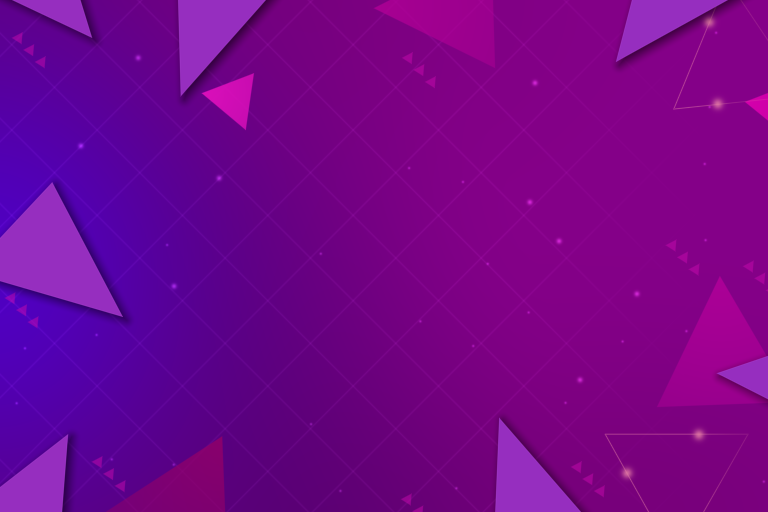
Give the GLSL for this background, as a WebGL 2 fragment shader.

```glsl
#version 300 es
precision highp float;
// Violet backdrop with a blue side glow, a faint diagonal lattice and triangles.
// Triangles share one distance function, used as flat cards with soft shadows,
// translucent pink shards, thin glowing outlines and rows of small markers.
uniform vec2 u_resolution;
out vec4 fragColor;

const vec3 DARK = vec3(0.36, 0.0, 0.46);
const vec3 MAGENTA = vec3(0.52, 0.0, 0.535);
const vec3 BLUE = vec3(0.31, 0.0, 0.76);
const vec3 CARD = vec3(0.59, 0.18, 0.75);
const vec3 PINK = vec3(0.78, 0.04, 0.68);
const vec3 GOLD = vec3(0.9, 0.5, 0.65);

// Three corners per triangle, in units of canvas height.
const vec2 CARDS[21] = vec2[21](
  vec2(-0.04, 1.03), vec2(0.18, 0.926), vec2(0.148, 1.03),
  vec2(0.347, 1.03), vec2(0.353, 0.812), vec2(0.546, 1.03),
  vec2(1.242, 1.03), vec2(1.203, 0.879), vec2(1.476, 1.03),
  vec2(0.102, 0.644), vec2(0.24, 0.381), vec2(-0.062, 0.469),
  vec2(0.133, 0.152), vec2(-0.078, -0.012), vec2(0.119, -0.03),
  vec2(0.975, 0.184), vec2(0.966, -0.03), vec2(1.161, -0.03),
  vec2(1.4, 0.271), vec2(1.53, 0.315), vec2(1.53, 0.205));
const vec2 SHARDS[15] = vec2[15](
  vec2(0.73, 0.984), vec2(0.967, 0.867), vec2(0.96, 1.1),
  vec2(0.394, 0.818), vec2(0.496, 0.857), vec2(0.48, 0.746),
  vec2(1.406, 0.461), vec2(1.283, 0.205), vec2(1.55, 0.215),
  vec2(0.434, 0.148), vec2(0.16, -0.03), vec2(0.441, -0.03),
  vec2(1.455, 0.801), vec2(1.53, 0.83), vec2(1.53, 0.74));
const vec4 SHARD_TINT[5] = vec4[5](
  vec4(0.7, 0.0, 0.59, 0.8), vec4(0.88, 0.06, 0.74, 0.95), vec4(0.7, 0.0, 0.6, 0.85),
  vec4(0.57, 0.0, 0.41, 0.85), vec4(0.85, 0.0, 0.68, 0.95));
const vec2 ROWS[8] = vec2[8](
  vec2(0.035, 0.926), vec2(0.797, 0.887), vec2(1.312, 0.521), vec2(1.463, 0.48),
  vec2(0.021, 0.418), vec2(0.191, 0.098), vec2(1.127, 0.088), vec2(0.795, 0.025));
const vec2 SPARKS[9] = vec2[9](
  vec2(1.035, 0.605), vec2(1.092, 0.529), vec2(1.045, 0.838), vec2(1.244, 0.426),
  vec2(1.133, 0.258), vec2(0.34, 0.441), vec2(0.158, 0.715), vec2(0.27, 0.887),
  vec2(0.428, 0.652));
const vec2 FLARES[4] = vec2[4](
  vec2(1.365, 0.151), vec2(1.225, 0.076), vec2(1.402, 0.797), vec2(1.385, 0.957));

float cross2(vec2 a, vec2 b) { return a.x * b.y - a.y * b.x; }

float segment(vec2 p, vec2 a, vec2 b) {
  vec2 d = b - a;
  return length(p - a - d * clamp(dot(p - a, d) / dot(d, d), 0.0, 1.0));
}

// Signed distance to a triangle of either winding; negative inside.
float triangle(vec2 p, vec2 a, vec2 b, vec2 c) {
  float edge = min(segment(p, a, b), min(segment(p, b, c), segment(p, c, a)));
  float w = sign(cross2(b - a, c - a));
  float side = min(w * cross2(b - a, p - a),
    min(w * cross2(c - b, p - b), w * cross2(a - c, p - c)));
  return side > 0.0 ? -edge : edge;
}

float fill(float d, float soft) { return 1.0 - smoothstep(-soft, soft, d); }
float glow(vec2 p, vec2 c, vec2 radius) { vec2 q = (p - c) / radius; return exp(-dot(q, q)); }
vec2 hash2(vec2 c) { return fract(sin(vec2(dot(c, vec2(127.1, 311.7)), dot(c, vec2(269.5, 183.3)))) * 437.58); }

vec3 backdrop(vec2 p) {
  vec3 col = mix(DARK, MAGENTA, smoothstep(0.3, 1.05, p.x + 0.35 * (p.y - 0.5)));
  col = mix(col, MAGENTA * 0.9, 0.7 * glow(p, vec2(0.5, 1.0), vec2(0.5, 0.3)));
  col = mix(col, BLUE, glow(p, vec2(-0.02, 0.47), vec2(0.4, 0.46)));
  return col * (1.0 - 0.1 * glow(p, vec2(1.2, 0.0), vec2(0.6, 0.3)));
}

// Two families of diagonal lines crossing six times per canvas height.
float lattice(vec2 p, float width) {
  vec2 q = p - vec2(0.773, 0.496);
  vec2 d = abs(fract(vec2(q.x + q.y, q.x - q.y) * 6.0 + 0.5) - 0.5) / 8.485;
  return fill(d.x - 0.001, width) + fill(d.y - 0.001, width);
}

// One tiny dot in some cells of a jittered grid.
float specks(vec2 p, float cells) {
  vec2 id = floor(p * cells), h = hash2(id);
  float d = length(fract(p * cells) - 0.2 - 0.6 * h) / cells;
  return step(0.6, hash2(id + 7.0).x) * exp(-d * d / 0.000006);
}

void main() {
  vec2 p = gl_FragCoord.xy / u_resolution * vec2(1.5, 1.0);
  float px = 0.8 / u_resolution.y;
  vec3 col = backdrop(p);
  col += vec3(0.055, 0.03, 0.06) * lattice(p, 0.0025) * (1.0 - smoothstep(0.95, 1.4, p.x));
  col += vec3(0.2, 0.1, 0.22) * specks(p, 7.0);
  for (int i = 0; i < 9; i++) col += vec3(0.3, 0.15, 0.3) * glow(p, SPARKS[i], vec2(0.005));

  // Marker rows: three small triangles stepping down to the right.
  for (int i = 0; i < 24; i++) {
    vec2 q = p - ROWS[i / 3] - float(i % 3) * vec2(0.0225, -0.0235);
    float d = triangle(q, vec2(-0.012, 0.0), vec2(0.009, 0.011), vec2(0.007, -0.012));
    col = mix(col, PINK, 0.5 * fill(d, px));
  }
  // Translucent shards fading away from their first corner.
  for (int i = 0; i < 5; i++) {
    vec2 a = SHARDS[3 * i];
    float d = triangle(p, a, SHARDS[3 * i + 1], SHARDS[3 * i + 2]);
    float fade = 1.0 - 1.6 * min(length(p - a), 0.28);
    col = mix(col, SHARD_TINT[i].rgb, SHARD_TINT[i].a * fade * fill(d, px));
  }
  // Thin outlines and the flares along them.
  float upper = abs(triangle(p, vec2(1.316, 0.787), vec2(1.42, 1.04), vec2(1.572, 0.814)));
  float lower = abs(triangle(p, vec2(1.182, 0.152), vec2(1.461, 0.152), vec2(1.32, -0.095)));
  float dim = 1.0 - 0.6 * smoothstep(1.34, 1.46, p.x);
  col = mix(col, GOLD, 0.55 * dim * fill(min(upper, lower) - 0.0008, px));
  for (int i = 0; i < 4; i++) col = mix(col, GOLD, 0.8 * glow(p, FLARES[i], vec2(0.01)));

  // Flat cards over a shadow cast to the lower right.
  for (int i = 0; i < 7; i++) {
    vec2 a = CARDS[3 * i], b = CARDS[3 * i + 1], c = CARDS[3 * i + 2];
    float shadow = triangle(p - vec2(0.007, -0.006), a, b, c);
    float d = triangle(p, a, b, c);
    col *= 1.0 - 0.65 * fill(shadow, 0.02);
    col = mix(col, CARD + 0.06 * fill(abs(d) - 0.001, px), fill(d, px));
  }
  fragColor = vec4(col, 1.0);
}
```
